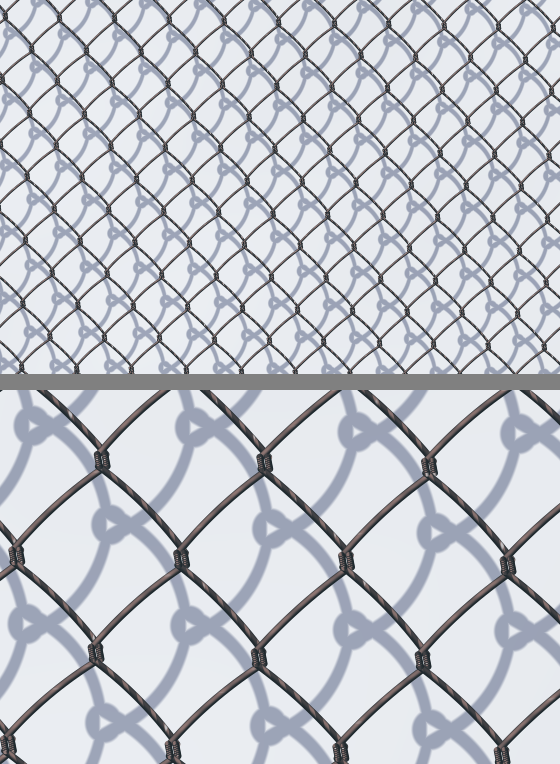
Top, the full canvas; bottom, a detail of the centre.
Give the GLSL for this pattern, as a Shadertoy shader.

```glsl
// Chain-link fence in front of a pale wall, with its broad looped shadow.
// Two slightly different skewed lattices place the wires and the shadow;
// every knot draws its two right-going strands as bowed strokes.

// Lengths are in units of the canvas height.
const vec2  FENCE_ORIGIN  = vec2(0.736, 0.600);
const mat2  FENCE_BASIS   = mat2(0.0760, 0.0837, 0.0707, -0.0868);
const vec2  SHADOW_ORIGIN = vec2(0.742, 0.543);
const mat2  SHADOW_BASIS  = mat2(0.0745, 0.0870, 0.0706, -0.0899);

const float WIRE_RADIUS   = 0.0031;
const float WIRE_BOW      = 0.0035;
const vec2  HOOK          = vec2(0.0034, 0.0052); // half size of a knot
const float KNOT_JITTER   = 0.0016;

const float SHADOW_RADIUS = 0.0058;
const float SHADOW_BOW    = 0.0135;
const float LOOP_RADIUS   = 0.0165;
const float LOOP_HOLE     = 0.0030;
const float SHADOW_BLUR   = 0.0012;

const vec3 WALL   = vec3(0.912, 0.924, 0.942);
const vec3 SHADE  = vec3(0.610, 0.640, 0.715);
const vec3 STEEL  = vec3(0.120, 0.160, 0.180);
const vec3 BROWN  = vec3(0.370, 0.335, 0.340);
const vec3 RUST   = vec3(0.630, 0.510, 0.490);
const vec3 FLECK  = vec3(0.800, 0.810, 0.820);

float hash(vec2 id) {
    return fract(sin(dot(id, vec2(127.1, 311.7))) * 4375.85);
}

vec2 jitter(vec2 id) {
    return KNOT_JITTER * (vec2(hash(id), hash(id + 17.3)) * 2.0 - 1.0);
}

// Bowed stroke from a to b: x = signed offset, y = position along, z = distance.
vec3 stroke(vec2 p, vec2 a, vec2 b, float bow) {
    vec2 dir = b - a, rel = p - a;
    float len = length(dir);
    float along = dot(rel, dir) / (len * len);
    float t = clamp(along, 0.0, 1.0);
    float across = (dir.x * rel.y - dir.y * rel.x) / len - 4.0 * bow * t * (1.0 - t);
    float slope = 4.0 * bow * (1.0 - 2.0 * t) / len;
    across /= sqrt(1.0 + slope * slope);
    return vec3(across, t, length(vec2(across, (along - t) * len)));
}

// Shadow coverage: bowed tails, round loops and their small triangular gaps.
float shadowMask(vec2 p, float aa) {
    vec2 cell = floor(inverse(SHADOW_BASIS) * (p - SHADOW_ORIGIN));
    float d = 1.0, hole = 1.0;
    for (int i = -1; i <= 1; i++)
    for (int j = -1; j <= 1; j++) {
        vec2 id = cell + vec2(i, j);
        vec2 knot = SHADOW_ORIGIN + SHADOW_BASIS * id + jitter(id);
        for (int k = 0; k < 2; k++) {
            float side = k == 0 ? 1.0 : -1.0;
            vec2 next = id + (k == 0 ? vec2(1, 0) : vec2(0, 1));
            vec2 tip = SHADOW_ORIGIN + SHADOW_BASIS * next + jitter(next);
            vec3 s = stroke(p, knot + vec2(0.004, -0.008 * side),
                            tip + vec2(-0.003, -0.012 * side), -SHADOW_BOW * side);
            d = min(d, s.z - SHADOW_RADIUS * mix(1.1, 0.85, s.y));
        }
        vec2 q = p - knot;
        d = min(d, length(q * vec2(1.0, 0.92)) - LOOP_RADIUS);
        float size = LOOP_HOLE * (0.8 + 0.4 * hash(id + 5.0));
        hole = min(hole, max(-q.x, abs(q.y) * 0.866 + q.x * 0.5) - size);
    }
    float soft = SHADOW_BLUR + 0.5 * aa;
    return smoothstep(soft, -soft, d) * smoothstep(-soft, soft, hole);
}

// Worn metal: lit upper flank, rust patches and twisted pale flecks.
vec3 wireColor(vec3 s, float seed, float twisted) {
    float h = s.x / WIRE_RADIUS;
    float phase = seed * 40.0;
    float wear = sin(s.y * 17.0 + phase) + 0.6 * sin(s.y * 43.0 - phase * 1.7 + h);
    float twist = sin(s.y * 38.0 + h * 1.8 + phase);
    float lit = smoothstep(-0.75, 0.35, h) * smoothstep(1.15, 0.5, h);
    float patches = mix(0.72 + 0.25 * wear, smoothstep(-0.1, 0.7, twist), twisted);
    vec3 col = mix(STEEL, BROWN, lit * mix(0.95, 0.55, twisted));
    col = mix(col, RUST, lit * clamp(patches, 0.0, 1.0) * 0.75);
    float fleck = smoothstep(1.15, 1.5, wear) * smoothstep(0.3, 0.9, twist);
    return mix(col, FLECK, fleck * lit * mix(0.25, 0.85, twisted));
}

void paintWire(inout vec3 col, vec3 s, float seed, float twisted, float aa) {
    float cover = smoothstep(0.6 * aa, -0.6 * aa, s.z - WIRE_RADIUS);
    col = mix(col, wireColor(s, seed, twisted), cover);
}

void mainImage(out vec4 fragColor, in vec2 fragCoord) {
    vec2 p = fragCoord / iResolution.y;
    float aa = 1.0 / iResolution.y;

    // Wall with a faint uneven tone, then the shadow
    float tone = sin(p.x * 3.1 + p.y * 2.0) + 0.5 * sin(p.x * 7.0 - p.y * 9.0);
    vec3 col = mix(WALL, SHADE, shadowMask(p, aa)) + 0.006 * tone;

    // Strands first, hooked knots over them
    vec2 cell = floor(inverse(FENCE_BASIS) * (p - FENCE_ORIGIN));
    for (int i = -1; i <= 1; i++)
    for (int j = -1; j <= 1; j++) {
        vec2 id = cell + vec2(i, j);
        vec2 knot = FENCE_ORIGIN + FENCE_BASIS * id + jitter(id + 50.0);
        float seed = hash(id + 31.0);
        for (int k = 0; k < 2; k++) {
            float side = k == 0 ? 1.0 : -1.0;
            vec2 next = id + (k == 0 ? vec2(1, 0) : vec2(0, 1));
            vec2 tip = FENCE_ORIGIN + FENCE_BASIS * next + jitter(next + 50.0);
            vec2 end = HOOK * vec2(1.0, -side);
            float bow = WIRE_BOW * (0.7 + 0.6 * seed);
            paintWire(col, stroke(p, knot - end, tip + end, bow), seed, float(k), aa);
            vec2 bar = vec2(HOOK.x * side, 0.0);
            vec2 reach = vec2(-0.001, HOOK.y);
            paintWire(col, stroke(p, knot + bar - reach, knot + bar + reach, 0.0),
                      seed + 0.37, 1.0, aa);
        }
    }
    fragColor = vec4(clamp(col, 0.0, 1.0), 1.0);
}
```
